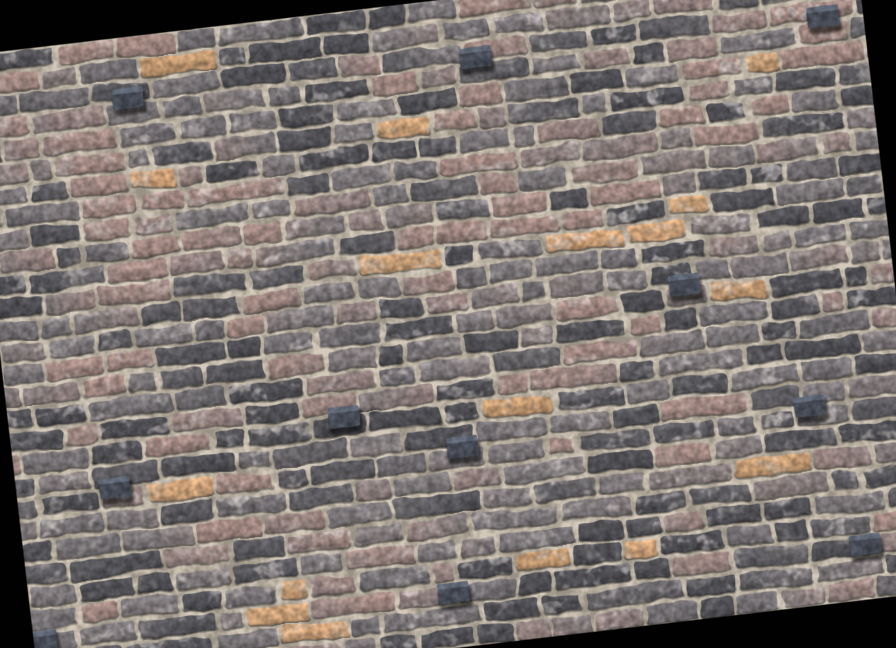
A WebGL 1 fragment shader for this texture:

```glsl
precision highp float;

uniform vec2 u_resolution;

// Lengths are fractions of the canvas height
const float TILT = 0.117;
const vec2 WALL_EXTENT = vec2(0.692, 0.498);
const float COURSES = 29.0;
const float SHORT_BRICK = 0.068;
const float LONG_BRICK = 0.104;
const float LENGTH_JITTER = 0.62;
const float JOINT = 0.0028;
const float CORNER = 0.005;
const float WARP = 0.006;
const float ROUGHNESS = 0.0035;

// Projecting blocks: height, start, and slope of each line of blocks
const vec4 BLOCK_HEIGHT = vec4(0.404, 0.018, -0.191, -0.413);
const vec4 BLOCK_START = vec4(0.09, 0.369, 0.0, -0.04);
const vec4 BLOCK_SLOPE = vec4(0.0, 0.26, 0.0, 0.0);
const vec4 BLOCK_SPACING = vec4(0.54, 0.545, 0.54, 0.64);
const vec2 BLOCK_EXTENT = vec2(0.024, 0.016);

const vec3 BACKDROP = vec3(0.005);
const vec3 CHARCOAL = vec3(0.30, 0.30, 0.32);
const vec3 GREY = vec3(0.47, 0.45, 0.46);
const vec3 ROSE = vec3(0.63, 0.52, 0.49);
const vec3 OCHRE = vec3(0.83, 0.64, 0.45);
const vec3 LIME = vec3(0.77, 0.74, 0.73);
const vec3 MORTAR_DARK = vec3(0.60, 0.57, 0.52);
const vec3 MORTAR_LIGHT = vec3(0.83, 0.79, 0.73);
const vec3 SLATE = vec3(0.27, 0.29, 0.33);

float hash(vec2 p) {
  return fract(sin(dot(p, vec2(127.1, 311.7))) * 43758.55);
}

vec2 gradient(vec2 cell) {
  float angle = 6.28319 * hash(cell);
  return vec2(cos(angle), sin(angle));
}

float noise(vec2 p) {
  vec2 i = floor(p), f = fract(p);
  vec2 s = f * f * f * (f * (f * 6.0 - 15.0) + 10.0);
  vec2 e = vec2(1.0, 0.0);
  float low = mix(dot(gradient(i), f), dot(gradient(i + e), f - e), s.x);
  float high = mix(dot(gradient(i + e.yx), f - e.yx), dot(gradient(i + 1.0), f - 1.0), s.x);
  return mix(low, high, s.y);
}

float roundedBox(vec2 p, vec2 extent, float radius) {
  vec2 d = abs(p) - extent + radius;
  return length(max(d, 0.0)) + min(max(d.x, d.y), 0.0) - radius;
}

float jointAt(float index, float course) {
  return index + LENGTH_JITTER * (hash(vec2(index, course)) - 0.5);
}

vec3 brickwork(vec2 wall, float grain, float aa) {
  // Uneven courses and ragged brick outlines
  vec2 p = wall + WARP * vec2(noise(wall * 11.0), noise(wall * 9.0 + 31.0));
  p += ROUGHNESS * vec2(noise(wall * 55.0 + 5.0), noise(wall * 48.0 + 17.0));

  // Find the brick within its course
  float level = (p.y + 0.5) * COURSES;
  float course = floor(level);
  float unit = mix(SHORT_BRICK, LONG_BRICK, hash(vec2(course, 71.0)));
  float x = p.x / unit + 17.0 * hash(vec2(course, 23.0));
  float index = floor(x);
  if (x < jointAt(index, course)) index -= 1.0;
  else if (x >= jointAt(index + 1.0, course)) index += 1.0;
  float left = jointAt(index, course), right = jointAt(index + 1.0, course);
  vec2 id = vec2(index, course);
  float tone = hash(id + 3.7), wear = hash(id + 19.3), rarity = hash(id + 41.9);

  // Brick outline
  vec2 local = vec2((x - 0.5 * (left + right)) * unit, (fract(level) - 0.5) / COURSES);
  vec2 extent = 0.5 * vec2((right - left) * unit, 1.0 / COURSES) - JOINT * (0.75 + 0.7 * wear);
  local.y += local.x * 0.06 * (rarity - 0.5);
  float d = roundedBox(local, extent, CORNER) + 0.006 * max(noise(wall * 17.0 + 8.0), 0.0);

  // Mortar with shade below each brick
  vec3 mortar = mix(MORTAR_DARK, MORTAR_LIGHT, clamp(0.5 + noise(wall * 28.0) + 0.7 * grain, 0.0, 1.0));
  float below = smoothstep(0.3, 1.0, -local.y / extent.y);
  mortar *= 1.0 - 0.42 * below * (1.0 - smoothstep(0.0, 0.004, d));

  // Brick colour, drifting across the wall
  float shade = tone + 0.5 * noise(wall * 3.0 + 4.0);
  vec3 brick = mix(CHARCOAL, GREY, smoothstep(0.15, 0.55, shade));
  brick = mix(brick, ROSE, 0.85 * smoothstep(0.58, 0.95, shade));
  brick = mix(brick, OCHRE, 0.8 * step(0.982, rarity));

  // Lime stains, grain and edge light
  float stain = noise(wall * vec2(24.0, 42.0)) + 0.6 * noise(wall * 95.0 + 2.0);
  brick = mix(brick, LIME, 0.65 * wear * smoothstep(0.0, 0.5, stain));
  brick *= 1.0 + 0.32 * grain + 0.10 * local.y / extent.y;
  brick *= 1.0 - 0.18 * smoothstep(-0.004, 0.0, d) * below;
  return mix(mortar, brick, 1.0 - smoothstep(-aa, aa, d));
}

vec3 addBlocks(vec3 color, vec2 wall, float grain, float aa) {
  for (int i = 0; i < 4; i++) {
    float along = wall.x - BLOCK_START[i];
    float center = floor(along / BLOCK_SPACING[i] + 0.5) * BLOCK_SPACING[i];
    vec2 p = vec2(along - center, wall.y - BLOCK_HEIGHT[i] - center * BLOCK_SLOPE[i]);
    float d = roundedBox(p, BLOCK_EXTENT, 0.003) + 0.002 * noise(wall * 50.0);
    float shadow = roundedBox(p + vec2(-0.002, 0.008), BLOCK_EXTENT, 0.005);
    color *= 1.0 - 0.55 * (1.0 - smoothstep(-0.003, 0.006, shadow));
    vec3 face = SLATE * (1.0 + 0.35 * grain + 0.4 * smoothstep(0.006, 0.009, p.y));
    color = mix(color, face, 1.0 - smoothstep(-aa, aa, d));
  }
  return color;
}

void main() {
  float aa = 1.0 / u_resolution.y;
  vec2 p = (gl_FragCoord.xy - 0.5 * u_resolution) * aa;
  vec2 axis = vec2(cos(TILT), sin(TILT));
  vec2 wall = vec2(dot(p, axis), dot(p, vec2(-axis.y, axis.x)));

  float grain = noise(wall * 80.0) + 0.6 * noise(wall * 150.0 + 9.0);
  vec3 color = addBlocks(brickwork(wall, grain, aa), wall, grain, aa);
  float border = roundedBox(wall, WALL_EXTENT, 0.0);
  gl_FragColor = vec4(mix(color, BACKDROP, smoothstep(-aa, aa, border)), 1.0);
}
```
